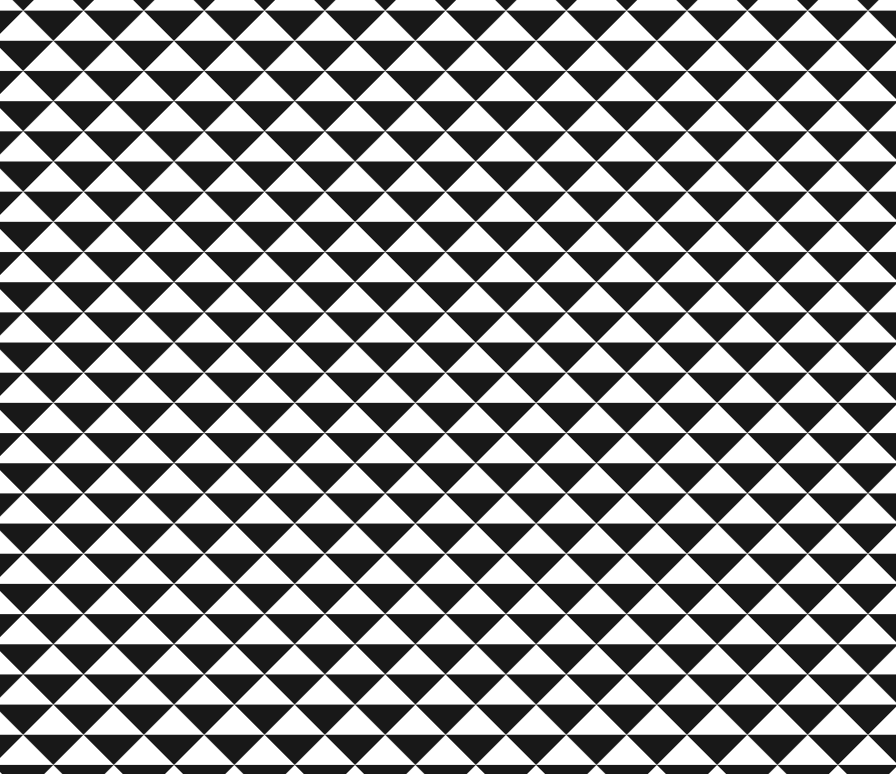
Give the GLSL for this pattern, as a WebGL 2 fragment shader.

```glsl
#version 300 es
precision highp float;

#define COLUMNS 14.848            // triangle bases across the canvas width
#define ORIGIN vec2(1.768, 0.30)  // a crossing point, in row heights
#define EDGE_PIXELS 1.1           // width of the smoothed edge
#define INK vec3(0.094)
#define PAPER vec3(1.0)

uniform vec2 u_resolution;
out vec4 fragColor;

// Triangle wave of unit slope: zero at integers, positive on (0, 1)
float signedWave(float u) {
    return abs(mod(u - 0.5, 2.0) - 1.0) - 0.5;
}

// Smoothed square wave, -1 to 1, that flips at every parallel line
float stripes(float u, float spacing, float edge) {
    return clamp(signedWave(u) * spacing * 2.0 / edge, -1.0, 1.0);
}

void main() {
    // One unit is a row height, half of a triangle base
    float rowsPerWidth = 2.0 * COLUMNS;
    vec2 p = gl_FragCoord.xy / u_resolution.x * rowsPerWidth - ORIGIN;
    float edge = EDGE_PIXELS * rowsPerWidth / u_resolution.x;

    // Colour flips across each horizontal and each diagonal line
    float parity = stripes(p.y, 1.0, edge)
                 * stripes(0.5 * (p.x + p.y), sqrt(2.0), edge)
                 * stripes(0.5 * (p.x - p.y), sqrt(2.0), edge);

    fragColor = vec4(mix(INK, PAPER, 0.5 + 0.5 * parity), 1.0);
}
```
